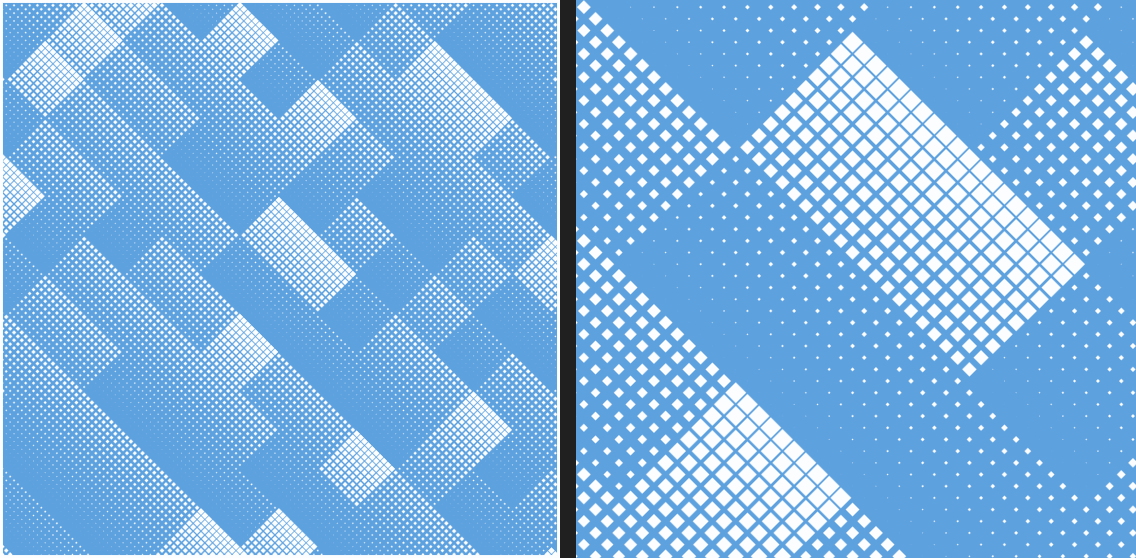
Left: the whole. Right: its middle third, enlarged.
Give the GLSL for this pattern, as a WebGL 1 fragment shader.

```glsl
precision highp float;
// Halftone weave: diagonal tiles filled with a lattice of white squares on blue.
// Each tile draws a random tone level and brightens toward its upper right edge,
// so neighbouring levels either join into long fades or break at crisp steps.

uniform vec2 u_resolution;

const vec3 BLUE = vec3(0.365, 0.630, 0.872);
const vec3 WHITE = vec3(0.985, 0.993, 1.0);
const float TILE_SIDE = 0.0987;             // tile edge, in canvas units
const float CELLS = 10.0;                   // squares along one tile edge
const vec2 LATTICE_ORIGIN = vec2(0.081, 0.788);
const float MARGIN = 0.0053;                // white frame around the field
const float MAX_SIDE = 0.91;                // largest square, share of a cell
const float LEVELS = 3.0;
const float DARK_SHARE = 0.39;              // tiles on the lowest level
const float LIGHT_SHARE = 0.25;             // tiles on the highest level
const float RUN_LENGTH = 3.0;               // tiles in a run along a strip
const float RUN_CHANCE = 0.4;               // how often a tile follows its run
const float SOFTNESS = 1.25;                // filter width, in pixels

float hash(vec2 p) {
  return fract(sin(dot(p, vec2(127.1, 311.7))) * 43758.5453);
}

// Tone level of a tile: its own draw, or the one shared by its run.
float tileLevel(vec2 tile) {
  float shift = floor(hash(vec2(tile.y, 7.3)) * RUN_LENGTH);
  vec2 run = vec2(floor((tile.x + shift) / RUN_LENGTH), tile.y);
  float own = hash(tile + 19.7);
  float shared = hash(run + 53.1);
  float draw = hash(tile + 81.9) < RUN_CHANCE ? shared : own;
  return step(DARK_SHARE, draw) + step(1.0 - LIGHT_SHARE, draw);
}

// Box-filtered coverage of a centred square of the given half side.
float squareCoverage(vec2 p, float halfSide, float width) {
  vec2 high = min(p + 0.5 * width, vec2(halfSide));
  vec2 low = max(p - 0.5 * width, vec2(-halfSide));
  vec2 overlap = max(high - low, 0.0) / width;
  return overlap.x * overlap.y;
}

void main() {
  float unit = min(u_resolution.x, u_resolution.y);
  vec2 pos = gl_FragCoord.xy / unit;
  vec2 size = u_resolution / unit;

  // Tile axes: x runs down the strips, y crosses them to the upper right.
  vec2 d = pos - LATTICE_ORIGIN;
  vec2 grid = vec2(d.x - d.y, d.x + d.y) * 0.70711 / TILE_SIDE * CELLS;
  vec2 cell = floor(grid);
  vec2 tile = floor((cell + 0.5) / CELLS);

  // Tone is constant within a cell, so every mark stays square.
  float rise = (cell.y + 0.5) / CELLS - tile.y;
  float tone = (tileLevel(tile) + rise) / LEVELS;

  float filterWidth = SOFTNESS * CELLS / (TILE_SIDE * unit);
  float mark = squareCoverage(grid - cell - 0.5, 0.5 * MAX_SIDE * tone, filterWidth);

  // White frame with a smooth edge.
  vec2 edge = min(pos, size - pos) - MARGIN;
  float inside = clamp(min(edge.x, edge.y) * unit + 0.5, 0.0, 1.0);

  gl_FragColor = vec4(mix(WHITE, mix(BLUE, WHITE, mark), inside), 1.0);
}
```
